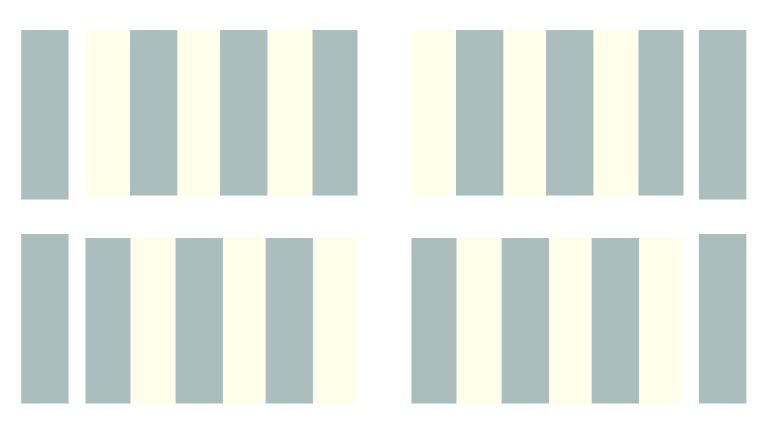
Give the GLSL for this pattern, as a Shadertoy shader.

```glsl
const vec3 WHITE = vec3(1.0);
const vec3 CREAM = vec3(1.0, 1.0, 0.918);
const vec3 SAGE = vec3(0.667, 0.745, 0.741);

const vec2 BAR_SIZE = vec2(0.0617, 0.2207);
const vec2 PANEL_SIZE = vec2(0.3542, 0.2155);
const float STRIPE_PITCH = 0.1173;
const float BASE = 0.0371;
const float TOP = 0.5234;

// Antialiased coverage of a box given its lower left corner and size
float boxMask(vec2 p, vec2 corner, vec2 size, float pixel) {
    vec2 d = abs(p - corner - 0.5 * size) - 0.5 * size;
    vec2 cover = clamp(0.5 - d / pixel, 0.0, 1.0);
    return cover.x * cover.y;
}

// Three stripes stepping left from the panel's right edge; the end one is narrower
float stripeMask(vec2 p, float pixel) {
    float mask = 0.0;
    for (int i = 0; i < 3; i++) {
        float right = PANEL_SIZE.x - STRIPE_PITCH * float(i);
        float width = i == 0 ? 0.0586 : BAR_SIZE.x;
        mask = max(mask, boxMask(p, vec2(right - width, 0.0), vec2(width, PANEL_SIZE.y), pixel));
    }
    return mask;
}

vec3 drawPanel(vec3 color, vec2 p, bool mirrored, float pixel) {
    color = mix(color, CREAM, boxMask(p, vec2(0.0), PANEL_SIZE, pixel));
    if (mirrored) p.x = PANEL_SIZE.x - p.x;
    return mix(color, SAGE, stripeMask(p, pixel));
}

void mainImage(out vec4 fragColor, in vec2 fragCoord) {
    // Canvas width is one unit
    vec2 p = fragCoord / iResolution.x;
    float pixel = 1.0 / iResolution.x;
    vec3 color = WHITE;

    // Two rows, each with a panel and an outer bar on both sides
    for (int row = 0; row < 2; row++) {
        bool lower = row == 0;
        float panelY = lower ? BASE : TOP - PANEL_SIZE.y;
        float barY = lower ? BASE : TOP - BAR_SIZE.y;
        for (int column = 0; column < 2; column++) {
            float side = float(column);
            vec2 panelCorner = vec2(0.1113 + 0.4245 * side, panelY);
            vec2 barCorner = vec2(0.0276 + 0.8825 * side, barY);
            color = drawPanel(color, p - panelCorner, lower, pixel);
            color = mix(color, SAGE, boxMask(p, barCorner, BAR_SIZE, pixel));
        }
    }
    fragColor = vec4(color, 1.0);
}
```
